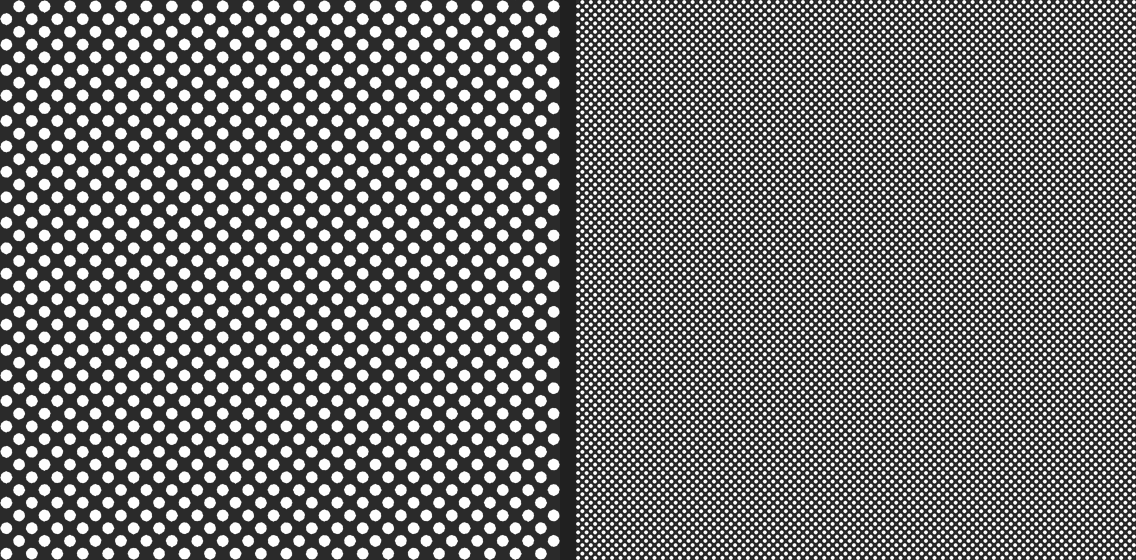
Left: one tile. Right: repeated 3 by 3.
Write a three.js fragment shader that draws this pattern.

```glsl
// White polka dots on charcoal, set in a staggered (diagonal) lattice.
// Each square cell holds two round dots; a per-dot hash makes their rims
// slightly ragged, with a tiny nub at some of the four poles.

varying vec2 vUv;

const float REPEATS = 22.0;        // cells across and down
const float DOT_RADIUS = 0.225;    // lengths below are in cells
const float RIM_WOBBLE = 0.004;
const float NUB_LENGTH = 0.022;
const float NUB_SHARPNESS = 90.0;
const float EDGE_SOFTNESS = 0.027;
const vec3 GROUND_COLOR = vec3(0.165);
const vec3 DOT_COLOR = vec3(0.995);
const float TAU = 6.2831853;

float hash(vec2 p) {
  vec3 q = fract(vec3(p.xyx) * 0.1031);
  q += dot(q, q.yzx + 33.33);
  return fract((q.x + q.y) * q.z);
}

// Radius of the rim in a direction, unique to each dot.
float rimRadius(vec2 offset, vec2 seed) {
  float angle = atan(offset.y, offset.x);
  float phase = TAU * hash(seed);
  float wobble = sin(angle * 7.0 + phase) + 0.7 * sin(angle * 12.0 - phase * 2.0);

  // Narrow bumps at the poles, strongest at the bottom.
  vec2 dir = offset / max(length(offset), 0.0001);
  float pole = pow(max(abs(dir.x), abs(dir.y)), NUB_SHARPNESS);
  vec2 side = abs(dir.x) > abs(dir.y) ? vec2(sign(dir.x), 0.0) : vec2(0.0, sign(dir.y));
  float strength = hash(seed + side * 5.0 + 61.0);
  strength *= side.y < 0.0 ? 1.0 : 0.5;

  return DOT_RADIUS + RIM_WOBBLE * wobble + NUB_LENGTH * strength * pole;
}

// Coverage of the dot lattice whose centers sit at the given cell position.
float dotLattice(vec2 p, vec2 center) {
  vec2 shifted = p - center + 0.5;
  vec2 offset = fract(shifted) - 0.5;
  vec2 seed = mod(floor(shifted), REPEATS) + center * 100.0;
  float edge = length(offset) - rimRadius(offset, seed);
  return 1.0 - smoothstep(-EDGE_SOFTNESS, EDGE_SOFTNESS, edge);
}

void main() {
  vec2 p = vUv * REPEATS;
  float dots = max(dotLattice(p, vec2(0.25)), dotLattice(p, vec2(0.75)));
  gl_FragColor = vec4(mix(GROUND_COLOR, DOT_COLOR, dots), 1.0);
}
```
